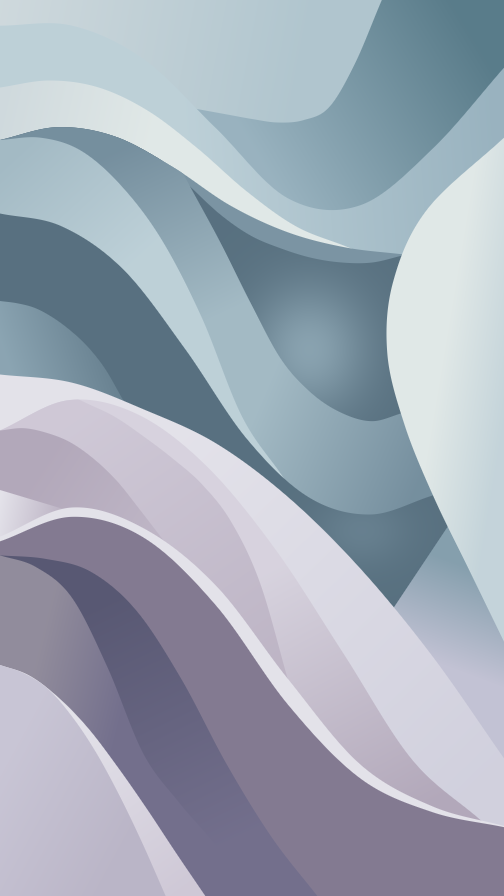
Write a Shadertoy shader that draws this background.

```glsl
// Flowing waves: cool blue-grey folds above, lilac and plum folds below.
// Each fold is the area under a smooth eight-knot spline, filled with a
// linear colour ramp and painted from back to front.

// Design space: 9:16, x to the right, y downward from the top edge
const vec2 CANVAS = vec2(4.32, 7.68);
const vec2 WIDE = vec2(0, 4.32);

// Cool palette
const vec3 FOG = vec3(.81, .85, .865);
const vec3 PEARL = vec3(.88, .91, .905);
const vec3 MIST = vec3(.74, .815, .845);
const vec3 ASH = vec3(.64, .73, .77);
const vec3 SKY = vec3(.6, .7, .75);
const vec3 STEEL = vec3(.46, .56, .62);
const vec3 TEAL = vec3(.35, .485, .54);
const vec3 SLATE = vec3(.345, .44, .5);
// Violet palette
const vec3 LILAC = vec3(.89, .885, .915);
const vec3 HAZE = vec3(.76, .76, .83);
const vec3 ORCHID = vec3(.81, .785, .84);
const vec3 MAUVE = vec3(.7, .66, .73);
const vec3 SMOKE = vec3(.57, .55, .61);
const vec3 PLUM = vec3(.515, .48, .57);
const vec3 DUSK = vec3(.45, .435, .55);
const vec3 INDIGO = vec3(.345, .345, .45);

// Catmull-Rom curve through eight even knots, straight beyond its span
float spline(float x, vec2 span, vec4 a, vec4 b) {
  float k[8] = float[8](a.x, a.y, a.z, a.w, b.x, b.y, b.z, b.w);
  float t = 7. * (x - span.x) / (span.y - span.x);
  int i = int(clamp(floor(t), 0., 6.));
  float f = t - float(i), k1 = k[i], k2 = k[i + 1];
  if (f < 0. || f > 1.) return mix(k1, k2, f);
  float k0 = i > 0 ? k[max(i - 1, 0)] : 2. * k1 - k2;
  float k3 = i < 6 ? k[min(i + 2, 7)] : 2. * k2 - k1;
  float m1 = .5 * (k2 - k0), m2 = .5 * (k3 - k1);
  float bend = 2. * (k1 - k2) + m1 + m2;
  return k1 + f * (m1 + f * (k2 - k1 - m1 - bend + f * bend));
}

// Antialiased coverage of the positive side of a field
float cover(float d) {
  return clamp(.5 + d / max(length(vec2(dFdx(d), dFdy(d))), 1e-5), 0., 1.);
}

// Coverage of the area under a spline
float under(vec2 p, vec2 span, vec4 a, vec4 b) {
  return cover(p.y - spline(p.x, span, a, b));
}

// Linear colour ramp; line holds the start and end points
vec3 ramp(vec2 p, vec4 line, vec3 a, vec3 b) {
  vec2 axis = line.zw - line.xy;
  return mix(a, b, clamp(dot(p - line.xy, axis) / dot(axis, axis), 0., 1.));
}

// Soft round glow
float glow(vec2 p, vec2 centre, vec2 radius) {
  vec2 q = (p - centre) / radius;
  return exp(-dot(q, q));
}

// Ramp-filled area under a spline
void fold(inout vec3 col, vec2 p, vec2 span, vec4 a, vec4 b, vec4 line, vec3 c1, vec3 c2) {
  col = mix(col, ramp(p, line, c1, c2), under(p, span, a, b));
}

vec3 coolFolds(vec2 p) {
  vec3 col = ramp(p, vec4(0, 0, 2.6, .5), FOG, mix(MIST, ASH, .5));
  fold(col, p, vec2(1.72, 3.26), vec4(.94, .98, 1.02, 1.05), vec4(1.03, .92, .55, .03),
    vec4(2.3, 1.5, 4.1, .4), SKY, TEAL);
  fold(col, p, WIDE, vec4(.22, .22, .51, 1.1), vec4(1.7, 1.76, 1.28, .58),
    vec4(1.6, 1.2, 4.2, 1), MIST, SKY);
  fold(col, p, vec2(0, 2.96), vec4(.75, .69, .75, .95), vec4(1.27, 1.64, 1.94, 2.11),
    vec4(0, .9, 1.3, 1.2), FOG, PEARL);
  // Shadowed underside and the glowing pocket inside it
  float inner = under(p, vec2(0, 3.45), vec4(1.2, 1.09, 1.17, 1.43), vec4(1.76, 1.99, 2.12, 2.18));
  col = mix(col, mix(STEEL, SKY, .15), inner);
  float pocket = under(p, vec2(1.63, 3.45), vec4(1.6, 1.84, 2.02, 2.13), vec4(2.21, 2.25, 2.25, 2.19));
  vec3 depth = mix(SLATE, SKY, .75 * glow(p, vec2(2.65, 3), vec2(.5, .55)));
  col = mix(col, depth, inner * pocket);
  // Hanging folds
  float drape = under(p, vec2(1.63, 3.45), vec4(1.6, 2.08, 2.6, 3.08), vec4(3.37, 3.54, 3.61, 3.54));
  vec3 cloth = ramp(p, vec4(1, 1.3, 1.7, 2.8), STEEL, ASH);
  col = mix(col, ramp(p, vec4(2.2, 3.5, 3.6, 4.1), cloth, STEEL), inner * drape);
  fold(col, p, vec2(0, 2.42), vec4(1.2, 1.18, 1.29, 1.59), vec4(2.05, 2.72, 3.57, 4.08),
    vec4(.3, 1.2, 1.2, 2.2), ASH, MIST);
  vec3 shade = mix(SLATE, STEEL, .5 * glow(p, vec2(3.1, 4.55), vec2(.4, .3)));
  col = mix(col, shade, under(p, vec2(0, 3.7), vec4(1.83, 1.94, 2.31, 2.99), vec4(3.76, 4.26, 4.41, 4.25)));
  fold(col, p, vec2(0, 1.05), vec4(2.58, 2.6, 2.64, 2.72), vec4(2.83, 2.97, 3.16, 3.42),
    vec4(.1, 3.2, 1, 2.9), mix(SKY, STEEL, .4), mix(SLATE, STEEL, .4));
  // Slanted panel and the pale leaf at the right
  vec3 panel = ramp(p, vec4(4.1, 4.9, 3.8, 5.7), mix(STEEL, SKY, .45), HAZE);
  col = mix(col, panel, cover(p.y - 5.2 + 1.5 * (p.x - 3.38)));
  float leaf = under(p.yx, vec2(1.18, 5.5), vec4(4.32, 3.66, 3.37, 3.32), vec4(3.47, 3.72, 4.02, 4.32));
  return mix(col, ramp(p, vec4(3.8, 3, 4.4, 3.1), PEARL, mix(MIST, FOG, .4)), leaf);
}

vec3 violetFolds(vec3 col, vec2 p) {
  fold(col, p, WIDE, vec4(3.21, 3.28, 3.51, 3.8), vec4(4.26, 4.87, 5.62, 6.5),
    vec4(1.5, 3.8, 4.2, 6.6), LILAC, mix(LILAC, HAZE, .55));
  // Petal, its vein and the hollow beneath
  float petal = under(p, vec2(0, 4.12), vec4(3.69, 3.43, 3.55, 3.99), vec4(4.7, 5.6, 6.51, 7.03));
  col = mix(col, ramp(p, vec4(2.3, 4.9, 3.4, 7), mix(LILAC, ORCHID, .6), MAUVE), petal);
  float vein = under(p, vec2(.73, 2.48), vec4(3.45, 3.57, 3.74, 3.93), vec4(4.15, 4.47, 5, 5.87));
  vec3 blush = mix(MAUVE, ORCHID, .4);
  col = mix(col, ramp(p, vec4(.8, 3.5, 2.3, 5.7), ORCHID, blush), petal * vein);
  float hollow = under(p, vec2(0, 1.4), vec4(3.69, 3.67, 3.71, 3.79), vec4(3.93, 4.12, 4.37, 4.63));
  col = mix(col, ramp(p, vec4(.4, 4, 1.3, 4.6), MAUVE, blush), hollow);
  col = mix(col, ramp(p, vec4(0, 4.3, .5, 4.4), LILAC, blush), hollow * cover(p.y - 4.2 - .3 * p.x));
  // Bright rim over the plum body
  col = mix(col, LILAC, under(p, WIDE, vec4(4.6, 4.35, 4.53, 5.02), vec4(5.82, 6.55, 6.91, 7.08)));
  col = mix(col, PLUM, under(p, WIDE, vec4(4.64, 4.43, 4.61, 5.19), vec4(6.04, 6.67, 6.96, 7.09)));
  // Nested folds in the lower left
  fold(col, p, vec2(0, 2.72), vec4(4.76, 4.79, 4.9, 5.23), vec4(5.82, 6.55, 7.18, 7.68),
    vec4(.8, 5.2, 1.8, 7.3), INDIGO, DUSK);
  fold(col, p, vec2(0, 2.15), vec4(4.76, 4.86, 5.12, 5.72), vec4(6.46, 6.88, 7.24, 7.68),
    vec4(.3, 5.7, 1.1, 5.9), SMOKE, DUSK);
  fold(col, p, vec2(0, 1.76), vec4(5.7, 5.79, 5.98, 6.24), vec4(6.57, 6.93, 7.31, 7.68),
    vec4(.6, 6.2, 1.6, 7.6), LILAC, ORCHID);
  fold(col, p, vec2(0, 1.42), vec4(5.7, 5.77, 5.9, 6.13), vec4(6.43, 6.8, 7.22, 7.68),
    vec4(.1, 6.4, 1.2, 7), mix(ORCHID, HAZE, .5), mix(HAZE, MAUVE, .5));
  return col;
}

void mainImage(out vec4 fragColor, in vec2 fragCoord) {
  vec2 uv = fragCoord / iResolution.xy;
  vec2 p = vec2(uv.x, 1. - uv.y) * CANVAS;
  fragColor = vec4(violetFolds(coolFolds(p), p), 1);
}
```
